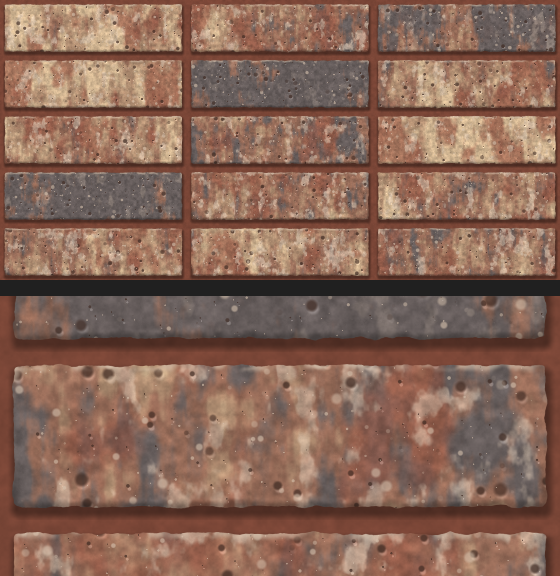
Top: the whole. Bottom: its middle third, enlarged.
Give the GLSL for this texture, as a Shadertoy shader.

```glsl
const vec2 CANVAS = vec2(2.0, 1.0);
const vec2 GRID = vec2(3.0, 5.0);
const vec2 BRICK_HALF = vec2(0.3165, 0.0840);
const float CORNER = 0.005;
const float RAGGED = 0.007;
const vec2 SHADOW_OFFSET = vec2(0.002, -0.008);
const float SHADOW_DEPTH = 0.36;
const float PORE_SCALE = 44.0;
const float GRIT_SCALE = 52.0;

const vec3 MORTAR = vec3(0.48, 0.275, 0.215);
const vec3 SLATE = vec3(0.40, 0.365, 0.36);
const vec3 RUST = vec3(0.59, 0.42, 0.345);
const vec3 TAN = vec3(0.69, 0.555, 0.445);
const vec3 CREAM = vec3(0.82, 0.71, 0.57);
const vec3 RED = vec3(0.57, 0.33, 0.26);
const vec3 LIME = vec3(0.84, 0.76, 0.68);
const vec3 PORE = vec3(0.25, 0.17, 0.14);

// Kiln tone of each brick, bottom row first: -1 slate, 0 rust, 1 cream
const float FIRING[15] = float[15](
    0.10, 0.30, 0.02,
    -0.85, 0.08, 0.20,
    0.10, -0.22, 0.80,
    0.85, -1.00, 0.30,
    0.75, 0.12, -0.72);

float hash(vec2 p) {
    vec3 q = fract(p.xyx * 0.1031);
    q += dot(q, q.yzx + 33.33);
    return fract((q.x + q.y) * q.z);
}

float noise(vec2 p) {
    vec2 i = floor(p), f = fract(p);
    f = f * f * (3.0 - 2.0 * f);
    vec2 e = vec2(0.0, 1.0);
    return mix(mix(hash(i), hash(i + e.yx), f.x),
               mix(hash(i + e.xy), hash(i + e.yy), f.x), f.y);
}

float fbm(vec2 p) {
    float sum = 0.0, weight = 0.5;
    for (int i = 0; i < 4; i++) {
        sum += weight * noise(p);
        p = p * 2.03 + 11.7;
        weight *= 0.5;
    }
    return sum / 0.9375;
}

// Scattered soft discs of uneven size
float spots(vec2 p) {
    vec2 base = floor(p);
    float mask = 0.0;
    for (int y = -1; y <= 1; y++)
    for (int x = -1; x <= 1; x++) {
        vec2 id = base + vec2(x, y);
        vec2 centre = id + vec2(hash(id + 3.0), hash(id + 71.0));
        float radius = 0.05 + 0.42 * pow(hash(id + 137.0), 4.0);
        float strength = smoothstep(0.35, 0.8, hash(id + 211.0));
        float disc = 1.0 - smoothstep(0.45 * radius, radius, length(p - centre));
        mask = max(mask, disc * strength);
    }
    return mask;
}

float boxDistance(vec2 p, vec2 halfSize) {
    vec2 d = abs(p) - halfSize + CORNER;
    return length(max(d, 0.0)) + min(max(d.x, d.y), 0.0) - CORNER;
}

vec3 brickColor(vec2 p, float firing) {
    // Broad clouds and vertical streaks shift the kiln tone
    float heat = firing + 2.2 * (fbm(p * vec2(9.0, 5.0)) - 0.5)
        + 1.7 * (fbm(p * vec2(45.0, 7.0)) - 0.5)
        + 1.5 * (fbm(p * 24.0 + 5.0) - 0.5);
    vec3 color = mix(SLATE, RUST, smoothstep(-0.8, -0.1, heat));
    color = mix(color, TAN, smoothstep(-0.1, 0.45, heat));
    color = mix(color, CREAM, smoothstep(0.45, 1.1, heat));

    // Red stains and pale lime crust
    float stain = smoothstep(0.48, 0.68, fbm(p * vec2(15.0, 9.0) + 31.0));
    color = mix(color, RED, 0.65 * stain * smoothstep(-0.9, -0.1, firing));
    float crust = smoothstep(0.58, 0.74, fbm(p * vec2(38.0, 26.0) + 53.0));
    color = mix(color, LIME, 0.6 * crust * smoothstep(-1.6, 0.2, firing));

    // Grain, pores with a lit lower lip, and grit
    color *= 0.78 + 0.44 * fbm(p * 95.0);
    float pore = spots(p * PORE_SCALE);
    float lip = spots(p * PORE_SCALE + vec2(-0.08, 0.16));
    color += 0.14 * max(lip - pore, 0.0);
    color = mix(color, PORE, 0.7 * pore);
    return mix(color, LIME, 0.6 * spots(p * GRIT_SCALE + 19.0));
}

void mainImage(out vec4 fragColor, in vec2 fragCoord) {
    vec2 p = fragCoord / iResolution.xy * CANVAS;
    float pixel = CANVAS.y / iResolution.y;
    vec2 cell = CANVAS / GRID;
    vec2 id = min(floor(p / cell), GRID - 1.0);
    vec2 local = p - (id + 0.5) * cell;
    vec2 grainPos = p + 9.0 * vec2(hash(id + 7.0), hash(id + 43.0));
    float firing = FIRING[int(id.y * GRID.x + id.x)];

    // Mortar with the shadow thrown by the brick
    vec3 mortar = MORTAR * (0.9 + 0.2 * fbm(p * 85.0));
    float shadowEdge = boxDistance(local - SHADOW_OFFSET, BRICK_HALF);
    mortar *= 1.0 - SHADOW_DEPTH * (1.0 - smoothstep(-0.002, 0.011, shadowEdge));

    // Brick with a ragged outline, chipped top rim and shaded base
    float edge = boxDistance(local, BRICK_HALF)
        + RAGGED * (fbm(grainPos * 55.0 + 80.0) - 0.5);
    vec3 brick = brickColor(grainPos, firing);
    float rim = smoothstep(-0.010, -0.001, edge);
    float rise = local.y / BRICK_HALF.y;
    float chip = smoothstep(0.3, 0.7, noise(grainPos * 65.0));
    brick = mix(brick, LIME, 0.6 * rim * chip * smoothstep(0.5, 0.95, rise));
    brick *= 1.0 - 0.28 * rim * smoothstep(0.3, 0.95, -rise);

    float cover = 1.0 - smoothstep(-0.7 * pixel, 0.7 * pixel, edge);
    fragColor = vec4(mix(mortar, brick, cover), 1.0);
}
```
